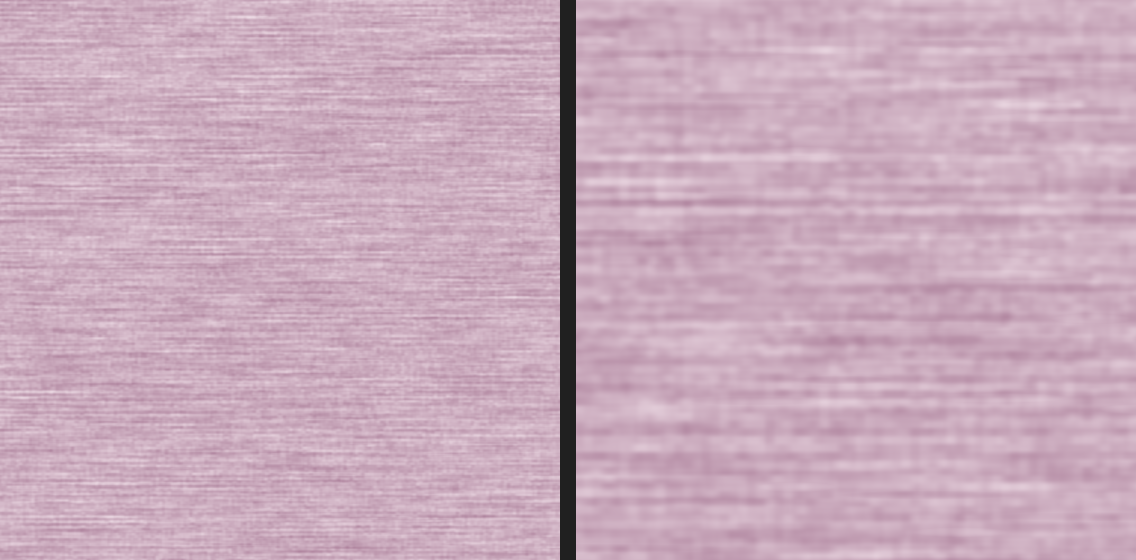
Left, the full canvas; right, a detail of the centre.
This texture is drawn by a three.js fragment shader. Its source:

```glsl
// Mauve slub cloth: fine horizontal threads that fade in and out along their length.
// Layers of stretched noise, with every row shifted at random, add up to one tone;
// scattered cellular dashes add pale and dark slubs, and the tone tints a base colour.

varying vec2 vUv;

const vec3 BASE_MAUVE = vec3(0.801, 0.679, 0.750);
const vec3 TONE_STEP = vec3(0.0275, 0.0390, 0.0315);

float hash(vec2 p, float seed) {
  vec3 q = fract(vec3(p.xyx) * vec3(0.1031, 0.1030, 0.0973) + seed * 0.137);
  q += dot(q, q.yzx + 33.33);
  return fract((q.x + q.y) * q.z);
}

// Smooth noise along one thread, from -1 to 1
float threadNoise(float x, float row, float seed) {
  x += 37.0 * hash(vec2(row, 5.0), seed);
  float cell = floor(x);
  float blend = smoothstep(0.0, 1.0, x - cell);
  float left = hash(vec2(cell, row), seed);
  float right = hash(vec2(cell + 1.0, row), seed);
  return 2.0 * mix(left, right, blend) - 1.0;
}

// Threads with a soft edge between neighbours; cells = count across and up
float streaks(vec2 uv, vec2 cells, float seed) {
  vec2 p = uv * cells;
  float row = floor(p.y);
  float blend = smoothstep(0.1, 0.9, p.y - row);
  return mix(threadNoise(p.x, row, seed), threadNoise(p.x, row + 1.0, seed), blend);
}

// Threads set off from the mean of those above and below, so they stand out singly
float crispStreaks(vec2 uv, vec2 cells, float seed) {
  vec2 rowStep = vec2(0.0, 1.0 / cells.y);
  float around = streaks(uv + rowStep, cells, seed) + streaks(uv - rowStep, cells, seed);
  return streaks(uv, cells, seed) - 0.2 * around;
}

// Sparse soft dashes, at most one in each cell
float slubs(vec2 uv, vec2 cells, float share, float seed) {
  vec2 p = uv * cells;
  float row = floor(p.y);
  p.x += 23.0 * hash(vec2(row, 9.0), seed);
  vec2 cell = floor(p);
  vec2 centre = vec2(0.5, mix(0.45, 0.55, hash(cell, seed + 1.0)));
  float halfLength = mix(0.15, 0.5, hash(cell, seed + 2.0));
  vec2 d = (p - cell - centre) / vec2(halfLength, 0.45);
  float body = max(0.0, 1.0 - dot(d, d));
  return body * step(hash(cell, seed + 3.0), share);
}

// Broad soft patches, warped by layered sines
float clouds(vec2 uv) {
  vec2 warp = 0.02 * sin(uv.yx * vec2(31.0, 17.0) + vec2(0.4, 2.1));
  return 0.50 * streaks(uv + warp, vec2(12.0, 30.0), 1.0)
       + 0.36 * streaks(uv + warp, vec2(5.0, 11.0), 2.0);
}

// Horizontal yarns, from long and thin to short and flecked
float yarns(vec2 uv) {
  return 1.05 * crispStreaks(uv, vec2(4.0, 220.0), 3.0)
       + 1.10 * crispStreaks(uv, vec2(10.0, 190.0), 4.0)
       + 1.05 * streaks(uv, vec2(28.0, 170.0), 5.0)
       + 0.35 * streaks(uv, vec2(18.0, 80.0), 6.0);
}

// Faint broken upright threads and fine grain
float weave(vec2 uv) {
  return 0.60 * streaks(uv.yx, vec2(85.0, 185.0), 7.0)
       + 0.95 * streaks(uv, vec2(130.0, 215.0), 8.0);
}

void main() {
  float tone = clouds(vUv) + yarns(vUv) + weave(vUv);
  tone += 1.3 * slubs(vUv, vec2(10.0, 150.0), 0.09, 10.0);
  tone -= 1.3 * slubs(vUv, vec2(5.0, 160.0), 0.10, 20.0);
  gl_FragColor = vec4(BASE_MAUVE + TONE_STEP * tone, 1.0);
}
```
